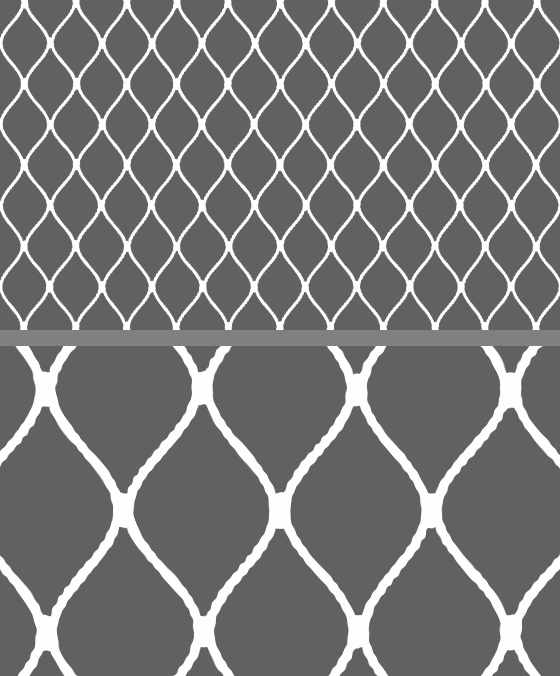
Top, the full canvas; bottom, a detail of the centre.
A WebGL 2 fragment shader for this pattern:

```glsl
#version 300 es
precision highp float;
// Wire netting: pale S-curved strands swing between staggered rows of knots,
// eleven across and nine rows down, on flat grey. Each strand is a cosine
// blend between two slightly displaced knots; knots are rounded boxes.

uniform vec2 u_resolution;
out vec4 fragColor;

const vec2 PITCH = vec2(0.1552, 0.1229);   // knot spacing, in canvas heights
const vec2 ORIGIN = vec2(0.0735, 0.0085);  // lowest left knot

float hash(vec2 p) {
    return fract(sin(dot(p, vec2(127.1, 311.7))) * 43758.5453);
}

// Knot centre: regular lattice, a slow drift across, and a small random shift
vec2 knotCentre(vec2 cell) {
    float drift = 0.011 * cos(2.0 * (cell.x - 1.5)) - 0.017 * sin(0.7 * (cell.x - 1.5));
    vec2 shift = vec2(hash(cell), hash(cell + 17.3)) - 0.5;
    return ORIGIN + PITCH * (cell + vec2(drift, 0.0) + 0.025 * shift);
}

float roundedBox(vec2 p, vec2 halfSize, float radius) {
    vec2 q = abs(p) - halfSize + radius;
    return length(max(q, 0.0)) + min(max(q.x, q.y), 0.0) - radius;
}

float knotDistance(vec2 p, vec2 cell) {
    float size = mix(0.8, 1.05, sqrt(hash(cell + 41.7)));
    return roundedBox(p - knotCentre(cell), vec2(0.0104, 0.0175) * size, 0.006);
}

// Strand from one knot up to its neighbour on the given side
float strandDistance(vec2 p, vec2 cell, float side) {
    vec2 a = knotCentre(cell);
    vec2 b = knotCentre(cell + vec2(0.5 * side, 1.0));
    a.x += side * 0.0055;
    b.x -= side * 0.0055;
    float t = clamp((p.y - a.y) / (b.y - a.y), 0.0, 1.0);
    float x = mix(a.x, b.x, 0.5 - 0.5 * cos(3.14159 * t));
    float slope = (b.x - a.x) / (b.y - a.y) * 1.5708 * sin(3.14159 * t);
    return abs(p.x - x) / sqrt(1.0 + slope * slope) - 0.0048;
}

void main() {
    vec2 p = gl_FragCoord.xy / u_resolution.y;
    vec2 lattice = (p - ORIGIN) / PITCH;
    float row = floor(lattice.y);
    float stagger = 0.5 * mod(row, 2.0);
    float column = floor(lattice.x - stagger + 0.5) + stagger;

    // Nearest strand or knot around this pixel
    float d = 1.0;
    for (int i = -1; i <= 1; i++) {
        vec2 cell = vec2(column + float(i), row);
        d = min(d, knotDistance(p, cell));
        for (float side = -1.0; side <= 1.0; side += 2.0) {
            d = min(d, strandDistance(p, cell, side));
            d = min(d, knotDistance(p, cell + vec2(0.5 * side, 1.0)));
        }
    }

    // Slightly ragged outline
    d += 0.0004 * (sin(p.y * 410.0 + 3.0 * sin(p.x * 170.0)) + sin(p.x * 530.0 + p.y * 290.0));

    float pixel = 1.0 / u_resolution.y;
    float wire = 1.0 - smoothstep(-0.7 * pixel, 0.7 * pixel, d);
    fragColor = vec4(mix(vec3(0.38), vec3(0.995), wire), 1.0);
}
```
